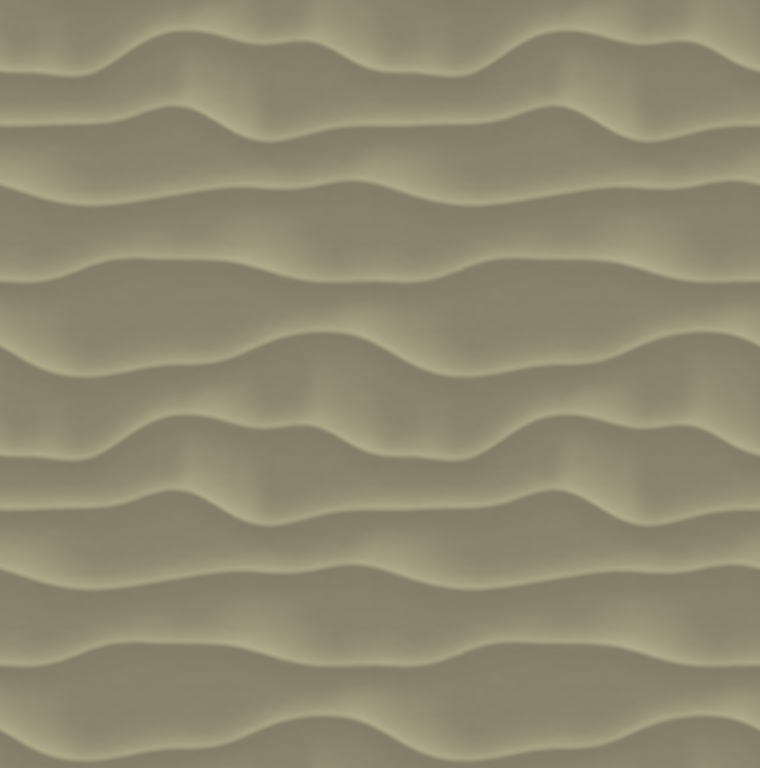
A Shadertoy shader for this texture:

```glsl
// Rippled sand: wavy wind ridges with lit crests and soft shaded hollows.

const vec2 TILES = vec2(2.0);           // repeats across and down
const vec3 HOLLOW = vec3(0.519, 0.490, 0.405);
const vec3 CREST = vec3(0.724, 0.710, 0.578);
const float EDGE = 0.020;               // softness of the lower crest edge
const float LINE_LENGTH = 0.022;        // fade of the thin crest line
const vec2 LINE_GAIN = vec2(0.42, 0.20); // on flat and falling crests
const vec2 GLOW_LENGTH = vec2(0.036, 0.092); // fade on flat and falling crests
const vec2 GLOW_GAIN = vec2(0.66, 0.76);
const float SHADE_LENGTH = 0.085;       // shaded depth under each ridge
const float BASE_TONE = 0.075;
const float GRAIN_GAIN = 0.030;
const float DRIFT_GAIN = 0.20;
const float TAU = 6.283185;

// Ridge depth below the tile top and its first four harmonics,
// all in percent of the tile height.
const int RIDGES = 5;
const float DEPTH[RIDGES] = float[](14.7, 33.4, 51.1, 71.4, 93.7);
const vec4 COSINES[RIDGES] = vec4[](
    vec4(4.50, -0.81, 0.78, 0.29),
    vec4(1.43, -1.90, 0.83, -0.08),
    vec4(-0.73, -1.12, -0.26, 0.07),
    vec4(3.33, 0.03, -0.47, -0.07),
    vec4(-2.14, -0.16, -0.21, -0.10));
const vec4 SINES[RIDGES] = vec4[](
    vec4(3.15, 1.46, -0.73, -0.34),
    vec4(-2.21, 1.12, -0.08, 0.08),
    vec4(2.47, 0.26, 0.34, 0.10),
    vec4(-1.09, 0.18, 0.47, -0.04),
    vec4(4.97, 1.69, -0.21, 0.18));

vec2 gradientAt(vec2 cell, vec2 period) {
    cell = mod(cell, period);
    float angle = TAU * fract(sin(dot(cell, vec2(127.1, 311.7))) * 43758.5);
    return vec2(cos(angle), sin(angle));
}

// Gradient noise that wraps after a whole number of cells
float wrappedNoise(vec2 tile, vec2 period) {
    vec2 p = tile * period;
    vec2 cell = floor(p);
    vec2 f = p - cell;
    vec2 u = f * f * f * (f * (f * 6.0 - 15.0) + 10.0);
    vec2 r = vec2(1.0, 0.0);
    float a = dot(gradientAt(cell, period), f);
    float b = dot(gradientAt(cell + r.xy, period), f - r.xy);
    float c = dot(gradientAt(cell + r.yx, period), f - r.yx);
    float d = dot(gradientAt(cell + r.xx, period), f - r.xx);
    return mix(mix(a, b, u.x), mix(c, d, u.x), u.y);
}

void mainImage(out vec4 fragColor, in vec2 fragCoord) {
    vec2 uv = fragCoord / iResolution.xy;
    vec2 tile = fract(vec2(uv.x, 1.0 - uv.y) * TILES); // y runs downward

    // Nearest ridges below and above this point
    const vec4 ORDER = vec4(1.0, 2.0, 3.0, 4.0);
    vec4 c = cos(ORDER * tile.x * TAU);
    vec4 s = sin(ORDER * tile.x * TAU);
    float toCrest = 1.0;
    float underRidge = 1.0;
    float slope = 0.0;
    for (int i = 0; i < RIDGES; i++) {
        float y = 0.01 * (DEPTH[i] + dot(COSINES[i], c) + dot(SINES[i], s));
        float above = fract(y - tile.y);
        if (above < toCrest) {
            toCrest = above;
            slope = 0.01 * dot(ORDER, SINES[i] * c - COSINES[i] * s);
        }
        underRidge = min(underRidge, fract(tile.y - y));
    }

    // Thin crest line and a glow that widens where the ridge falls rightward
    float drift = wrappedNoise(tile, vec2(4.0, 7.0));
    float falling = smoothstep(-0.015, 0.065, slope);
    float spread = mix(GLOW_LENGTH.x, GLOW_LENGTH.y, falling);
    float glow = mix(GLOW_GAIN.x, GLOW_GAIN.y, falling) * exp(-toCrest / spread);
    glow *= 1.0 + drift * DRIFT_GAIN;
    float line = mix(LINE_GAIN.x, LINE_GAIN.y, falling) * exp(-toCrest / LINE_LENGTH);
    float shade = smoothstep(0.0, SHADE_LENGTH, underRidge);
    float edge = max(EDGE, 2.0 * TILES.y / iResolution.y);
    float tone = smoothstep(0.0, edge, toCrest) * (line + shade * (glow + BASE_TONE));

    // Fine sand streaks
    float grain = wrappedNoise(tile, vec2(14.0, 40.0))
                + wrappedNoise(tile, vec2(40.0, 64.0));
    tone += GRAIN_GAIN * grain;

    fragColor = vec4(mix(HOLLOW, CREST, tone), 1.0);
}
```
